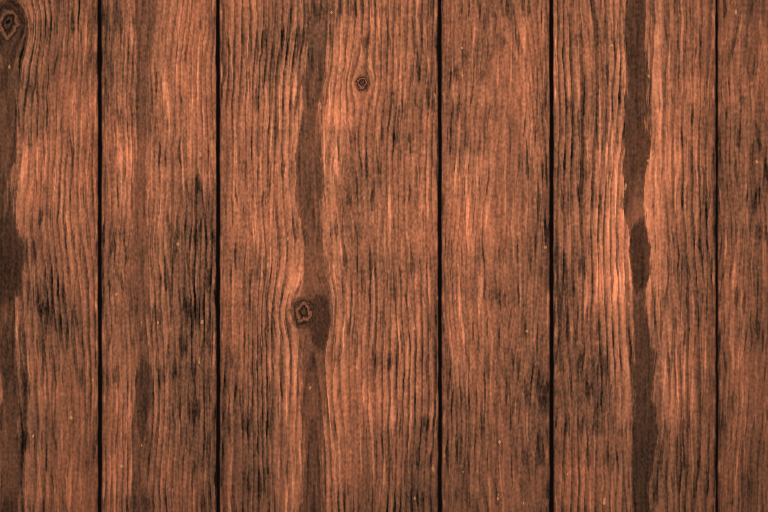
This texture is drawn by a WebGL 1 fragment shader. Its source:

```glsl
precision highp float;
// Six upright weathered planks of unequal width, parted by dark gaps.
// Growth rings are level lines of a distance to each plank's heart, bent
// around knots; gradient noise adds fibres, grime, grit and wear.
uniform vec2 u_resolution;

vec2 hash2(vec2 p) {
  p = vec2(dot(p, vec2(127.1, 311.7)), dot(p, vec2(269.5, 183.3)));
  return fract(sin(p) * 43758.5);
}

float corner(vec2 cell, vec2 offset) {
  return dot(hash2(cell) * 2.0 - 1.0, offset);
}

// Gradient noise, about -0.7 to 0.7
float noise(vec2 p) {
  vec2 i = floor(p), f = fract(p);
  vec2 s = f * f * f * (f * (f * 6.0 - 15.0) + 10.0);
  vec2 e = vec2(1.0, 0.0);
  return mix(mix(corner(i, f), corner(i + e, f - e), s.x),
             mix(corner(i + e.yx, f - e.yx), corner(i + 1.0, f - 1.0), s.x), s.y);
}

float fbm(vec2 p) {
  float sum = 0.0, amp = 1.0;
  for (int i = 0; i < 4; i++) {
    sum += amp * noise(p);
    p = p * 2.03 + 17.3;
    amp *= 0.6;
  }
  return sum;
}

// Left edge, right edge, heart position, figure strength
vec4 plank(float x) {
  if (x < 0.195) return vec4(-0.10, 0.195, 0.015, 0.75);
  if (x < 0.426) return vec4(0.195, 0.426, 0.283, 0.45);
  if (x < 0.859) return vec4(0.426, 0.859, 0.612, 0.70);
  if (x < 1.077) return vec4(0.859, 1.077, 0.985, 0.10);
  if (x < 1.400) return vec4(1.077, 1.400, 1.250, 1.00);
  return vec4(1.400, 1.600, 1.475, 0.25);
}

// Centre and radius of each knot
vec3 knot(int i) {
  if (i == 0) return vec3(0.592, 0.390, 0.025);
  if (i == 1) return vec3(0.707, 0.838, 0.014);
  return vec3(0.016, 0.957, 0.032);
}

// Ragged blot, 1 inside, with an edge of the given softness
float blot(vec2 p, vec2 centre, vec2 radius, float soft) {
  float d = length((p - centre) / radius) + 0.3 * fbm(p * vec2(70.0, 20.0));
  return 1.0 - smoothstep(1.0 - soft, 1.0 + soft, d);
}

void main() {
  float px = 1.0 / u_resolution.y;
  vec2 p = gl_FragCoord.xy * px;
  float seamX = p.x + 0.002 * noise(vec2(p.y * 2.5, 4.2));
  vec4 board = plank(seamX);
  float id = board.x * 37.0, figure = board.w;

  // Grain coordinate, bent around the knots
  vec2 g = p;
  float knotMask = 0.0, knotTone = 0.0;
  for (int i = 0; i < 3; i++) {
    vec3 k = knot(i);
    vec2 q = (p - k.xy) * vec2(1.0, 0.8) / k.z;
    float d2 = dot(q, q);
    g.x -= (p.x - k.x) * exp(-d2 / 14.0) * 1.3 / (1.0 + d2 * 0.6);
    float d = sqrt(d2) + 0.35 * fbm(q * 1.3 + k.xy * 40.0);
    float inside = 1.0 - smoothstep(0.7, 1.15, d);
    knotMask = max(knotMask, inside);
    knotTone += inside * (0.39 + 0.16 * sin(d * 15.0) - 0.25 * exp(-d * d * 14.0));
  }
  g.x += 0.018 * noise(vec2(p.x * 6.0 + id, p.y * 2.6))
       + 0.005 * noise(vec2(p.x * 24.0, p.y * 9.0 + id))
       + 0.0025 * noise(vec2(p.x * 60.0, p.y * 30.0 + id));

  // Growth rings, arched near the heart, with crisp broken lines
  float dx = g.x - board.z - 0.030 * noise(vec2(p.y * 2.6, id + 0.4));
  float depth = 0.05 * (p.y - 0.4) + 0.08 * noise(vec2(p.y * 1.6, id + 3.7));
  float phase = length(vec2(dx, depth)) * mix(120.0, 62.0, figure)
              + 1.5 * noise(vec2(g.x * 16.0, p.y * 1.8 + id));
  float ring = sin(6.2832 * phase + 0.8 * sin(6.2832 * phase));
  ring = 2.0 * smoothstep(-0.9, 0.4, ring) - 1.25;
  float ringFade = clamp(0.7 + 1.6 * noise(vec2(p.x * 12.0, p.y * 3.0 + id)), 0.0, 1.4);

  // Fibres, saw marks, broad stains and grit
  float fibre = noise(vec2(g.x * 175.0, p.y * 13.0 + id))
              + 0.6 * noise(vec2(g.x * 85.0, p.y * 4.0 - id));
  float stain = fbm(p * vec2(6.0, 3.2) + id);
  float grit = noise(p * vec2(230.0, 150.0)) + 0.7 * noise(p * vec2(130.0, 80.0) + 9.0);
  float tone = 0.560 + 0.21 * stain + 0.20 * fibre + 0.17 * grit
             + ring * ringFade * (0.035 + 0.105 * figure)
             + 0.07 * noise(vec2(p.x * 6.0 + id, p.y * 32.0));

  // Grime in fine crevices, gathered by the stains, and pale rubbed fibres
  float wear = noise(vec2(g.x * 150.0, p.y * 16.0 + id)) - 0.30 * stain;
  tone -= 0.18 * smoothstep(0.12, 0.34, wear);
  float rubbed = noise(vec2(g.x * 120.0 + 7.0, p.y * 8.0)) + 0.25 * stain;
  tone += 0.17 * smoothstep(0.18, 0.40, rubbed);

  // Dark heartwood and blots
  float halfWidth = 0.017 + 0.022 * noise(vec2(p.y * 3.5, id + 8.0));
  float edge = abs(dx) + 0.014 * fbm(vec2(g.x * 60.0, p.y * 10.0));
  float streak = 1.0 - smoothstep(halfWidth - 0.002, halfWidth + 0.003, edge);
  streak *= smoothstep(-0.50, -0.05, noise(vec2(p.y * 2.4, id + 5.0)) + 0.3 * fibre);
  tone += 0.13 * figure * exp(-pow((abs(dx) - 0.04) / 0.022, 2.0));
  float grime = 0.315 + 0.11 * fibre + 0.11 * grit;
  tone = mix(tone, grime, streak * figure * 0.88);
  tone += 0.17 * blot(p, vec2(1.25, 0.52), vec2(0.030, 0.11), 0.5);
  float dark = blot(p, vec2(1.25, 0.50), vec2(0.021, 0.07), 0.12);
  dark = max(dark, blot(p, vec2(0.625, 0.37), vec2(0.021, 0.055), 0.15));
  dark = max(dark, blot(p, vec2(0.015, 0.49), vec2(0.032, 0.09), 0.15));
  dark = max(dark, 0.7 * blot(p, vec2(0.283, 0.24), vec2(0.014, 0.06), 0.3));
  tone = mix(tone, grime - 0.04, dark * 0.9);
  tone = mix(tone, knotTone + 0.12 * grit, knotMask * 0.9);

  // Light falls off towards the lower corners
  vec2 c = (p - vec2(0.75, 0.70)) / vec2(1.5, 1.0);
  tone *= 1.07 - 0.56 * dot(c, c);
  float warm = 0.04 * stain + 0.03 * smoothstep(0.3, 0.6, tone);
  vec3 col = max(tone, 0.10) * vec3(1.0, 0.642 - warm, 0.458 - warm);

  // Rare ochre chips of varied size
  vec2 cell = floor(p * vec2(24.0, 18.0));
  vec2 rnd = hash2(cell + 5.0), pick = hash2(cell + 31.0);
  vec2 chipPos = fract(p * vec2(24.0, 18.0)) - 0.3 - 0.4 * rnd;
  float chip = length(chipPos * vec2(1.3, 0.5 + rnd.x)) + 0.12 * noise(p * 150.0);
  chip = (1.0 - smoothstep(0.02, 0.05 + 0.07 * pick.y, chip)) * step(0.92, pick.x);
  col = mix(col, vec3(0.86, 0.60, 0.38), chip * 0.7);

  // Worn plank edges and the gaps between
  float d = min(seamX - board.x, board.y - seamX);
  float gap = (seamX > 1.3 ? 0.0020 : 0.0036) + 0.002 * noise(vec2(p.y * 30.0, id));
  col *= 1.0 - 0.35 * exp(-d / 0.010);
  col += vec3(0.20, 0.13, 0.09) * exp(-pow((d - gap - 0.004) / 0.0025, 2.0))
       * smoothstep(-0.1, 0.4, noise(vec2(p.y * 30.0, id + 2.0)));
  col = mix(vec3(0.06, 0.035, 0.03), col, smoothstep(gap - px, gap + px, d));
  gl_FragColor = vec4(clamp(col, 0.0, 1.0), 1.0);
}
```
